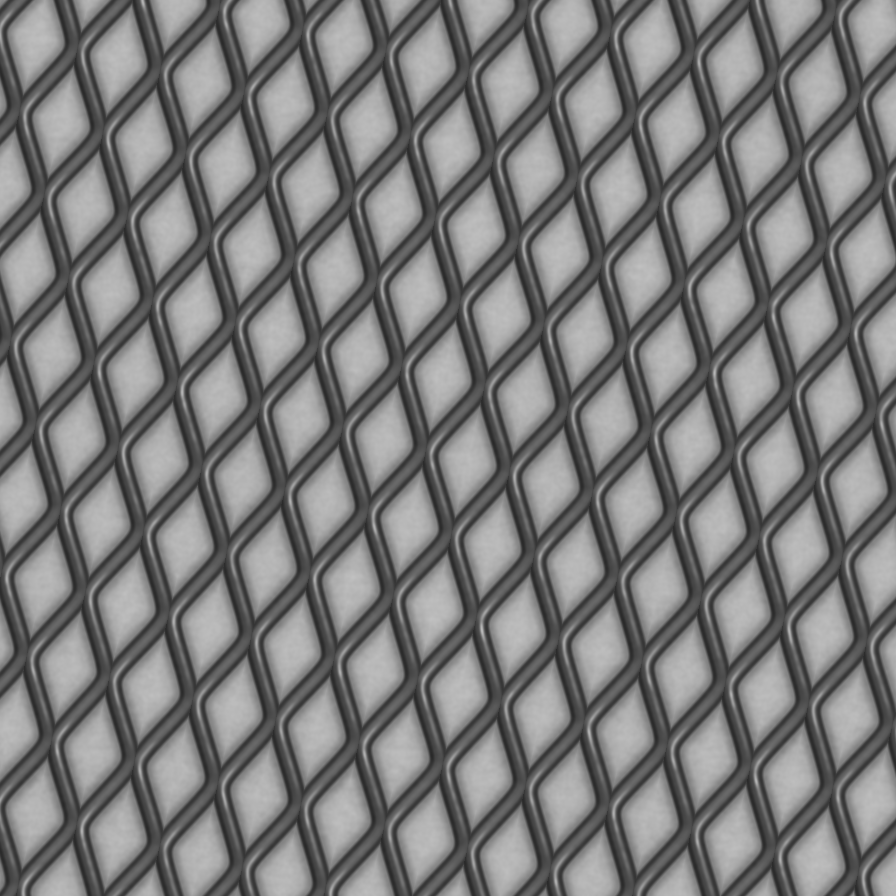
Reproduce this texture procedurally as a WebGL 2 fragment shader.

```glsl
#version 300 es
precision highp float;
// Gray expanded-wire mesh over a pale cloth backing, tilted in the plane.
// Neighbouring wires zigzag in antiphase on a centred lattice, leaving leaf
// shaped holes; each wire is shaded from its signed distance and its bend.

#define HOLE_CENTER vec2(0.4017, 0.6033)
#define ACROSS vec2(0.0928, -0.0242)
#define ALONG vec2(0.0375, 0.1634)
#define SWING 0.20
#define BEND_SHARPNESS 0.90
#define WIRE_RADIUS 0.0107
#define EDGE_SOFTNESS 0.0018
#define WARP 0.0016

uniform vec2 u_resolution;
out vec4 outColor;

const float TAU = 6.2831853;

vec2 hashGradient(vec2 cell) {
  vec2 h = vec2(dot(cell, vec2(127.1, 311.7)), dot(cell, vec2(269.5, 183.3)));
  return 2.0 * fract(sin(h) * 43758.55) - 1.0;
}

float gradientNoise(vec2 p) {
  vec2 cell = floor(p), f = fract(p);
  vec2 u = f * f * f * (f * (f * 6.0 - 15.0) + 10.0);
  float a = dot(hashGradient(cell), f);
  float b = dot(hashGradient(cell + vec2(1, 0)), f - vec2(1, 0));
  float c = dot(hashGradient(cell + vec2(0, 1)), f - vec2(0, 1));
  float d = dot(hashGradient(cell + vec2(1, 1)), f - vec2(1, 1));
  return mix(mix(a, b, u.x), mix(c, d, u.x), u.y);
}

float bump(float x, float width) {
  return exp(-x * x / (width * width));
}

// Nearest wire: x = signed distance, y = bend (-1 left, 1 right), z = slope.
vec3 nearestWire(vec2 lattice) {
  float phase = TAU * lattice.y;
  float k = BEND_SHARPNESS, kc = k * cos(phase);
  float wave = asin(kc) / asin(k);
  float slope = -TAU * k * sin(phase) / (sqrt(1.0 - kc * kc) * asin(k));
  float tilt = SWING * slope * length(ACROSS) / length(ALONG);
  float toNormal = length(ACROSS) / sqrt(1.0 + tilt * tilt);
  vec3 nearest = vec3(1.0, 0.0, 0.0);
  for (float side = -1.0; side < 2.0; side += 2.0) {
    float wireX = side * (0.25 + SWING * wave);
    float d = (fract(lattice.x - wireX + 0.5) - 0.5) * toNormal;
    if (abs(d) < abs(nearest.x)) nearest = vec3(d, side * wave, side * slope);
  }
  return nearest;
}

float wireShade(vec3 wire, vec2 p) {
  float s = wire.x / WIRE_RADIUS;
  float shallow = smoothstep(-3.0, 3.0, wire.z);
  float leftBend = smoothstep(0.25, 0.95, -wire.y);
  float rightBend = smoothstep(0.3, 1.0, wire.y);
  float wear = 1.0 + 0.7 * gradientNoise(p * 90.0);

  // Dark flanks, deeper on the left of the steep runs.
  float shade = 0.30 - 0.09 * smoothstep(0.3, 0.7, abs(s));
  shade -= 0.04 * (1.0 - shallow) * smoothstep(0.2, -0.5, s);
  // Broad face on shallow runs, narrow glint on steep runs.
  shade += 0.11 * shallow * (1.0 - 0.5 * rightBend) * bump(s - 0.02, 0.42);
  shade += 0.13 * (1.0 - shallow) * (1.0 - rightBend) * bump(s - 0.2, 0.24) * wear;
  // Bright line around each left bend, faint rim facing the hole.
  shade += 0.20 * leftBend * bump(s - 0.16, 0.2) * wear;
  shade += 0.09 * smoothstep(0.72, 1.0, abs(s));
  return shade + 0.02 * gradientNoise(p * 150.0);
}

float backingShade(float gap, vec2 p) {
  float shade = mix(0.50, 0.665, smoothstep(0.0, 0.012, gap));
  shade += 0.055 * smoothstep(0.007, 0.025, gap);
  shade += 0.035 * gradientNoise(p * vec2(75.0, 105.0));
  return shade + 0.025 * gradientNoise(p * 190.0) + 0.025 * gradientNoise(p * 5.0);
}

void main() {
  vec2 p = gl_FragCoord.xy / u_resolution;

  // Slight irregularity of the weave, then lattice coordinates.
  vec2 drift = vec2(gradientNoise(p * 7.0), gradientNoise(p * 7.0 + 31.0));
  vec2 lattice = inverse(mat2(ACROSS, ALONG)) * (p + WARP * drift - HOLE_CENTER);

  vec3 wire = nearestWire(lattice);
  float gap = abs(wire.x) - WIRE_RADIUS;
  float soft = max(EDGE_SOFTNESS, 0.7 / u_resolution.y);
  float hole = smoothstep(-soft, soft, gap);
  float shade = mix(wireShade(wire, p), backingShade(gap, p), hole);
  outColor = vec4(vec3(shade), 1.0);
}
```
